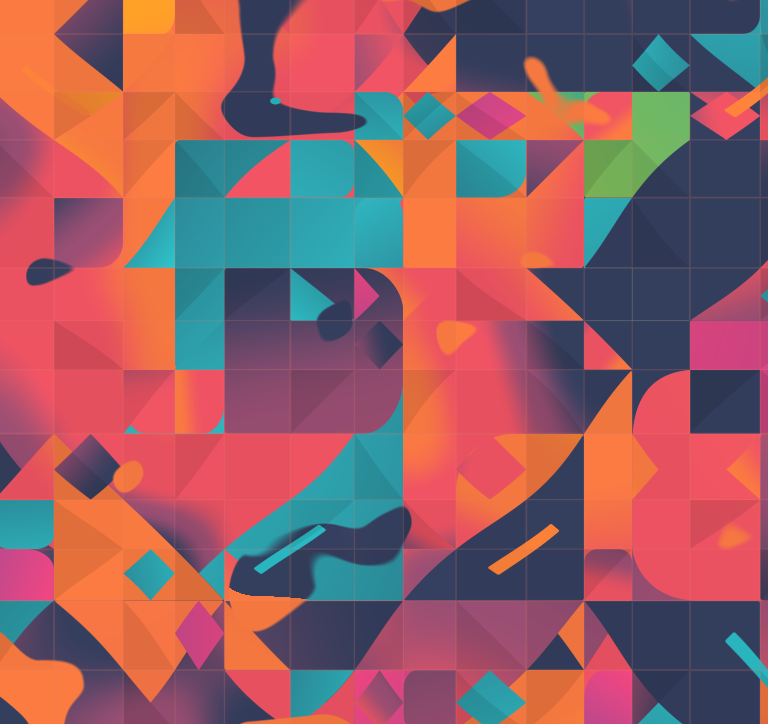
Write a WebGL 1 fragment shader that draws this background.

```glsl
precision highp float;
uniform vec2 u_resolution;

const float ROWS = 12.5;

vec3 hash3(vec2 p) {
  vec3 q = fract(p.xyx * vec3(0.1031, 0.1030, 0.0973));
  q += dot(q, q.yxz + 33.33);
  return fract((q.xxy + q.yzz) * q.zyx);
}

float noise(vec2 p) {
  vec2 i = floor(p), f = fract(p);
  f = f * f * (3.0 - 2.0 * f);
  float low = mix(hash3(i).x, hash3(i + vec2(1.0, 0.0)).x, f.x);
  float high = mix(hash3(i + vec2(0.0, 1.0)).x, hash3(i + 1.0).x, f.x);
  return mix(low, high, f.y);
}

float glow(vec2 p, vec2 centre, float falloff) {
  vec2 d = p - centre;
  return exp(-falloff * dot(d, d));
}

// Regional drift from cool navy to warm orange
float warmth(vec2 uv) {
  return 0.52 + 0.36 * glow(uv, vec2(0.42, 0.5), 9.0)
    + 0.28 * glow(uv, vec2(0.3, 0.95), 9.0)
    - 0.55 * glow(uv, vec2(0.86, 0.62), 12.0)
    - 0.28 * glow(uv, vec2(0.05, 0.2), 9.0);
}

vec3 ramp(float t) {
  vec3 c = mix(vec3(0.20, 0.24, 0.36), vec3(0.59, 0.30, 0.44), smoothstep(0.27, 0.42, t));
  c = mix(c, vec3(0.92, 0.32, 0.38), smoothstep(0.42, 0.54, t));
  c = mix(c, vec3(0.96, 0.47, 0.25), smoothstep(0.66, 0.76, t));
  return mix(c, vec3(0.99, 0.61, 0.15), smoothstep(0.86, 1.02, t));
}

vec3 paint(float tone, float pick, float slope, float tealShare) {
  vec3 teal = mix(vec3(0.17, 0.50, 0.56), vec3(0.18, 0.74, 0.77), 0.55 + 3.0 * slope);
  if (pick < tealShare) return teal;
  if (pick < tealShare + 0.03) return mix(vec3(0.30, 0.68, 0.48), vec3(0.60, 0.74, 0.26), 0.5 + 4.0 * slope);
  if (pick < tealShare + 0.10) return mix(vec3(0.62, 0.28, 0.56), vec3(0.91, 0.27, 0.50), 0.7 + 3.0 * slope);
  return ramp(tone + slope);
}

float cover(float d, float px) {
  return 1.0 - smoothstep(-0.7 * px, 0.7 * px, d);
}

float roundBox(vec2 p, vec2 halfSize, float r) {
  vec2 q = abs(p) - halfSize + r;
  return min(max(q.x, q.y), 0.0) + length(max(q, 0.0)) - r;
}

vec2 orient(vec2 p, vec3 h) {
  p *= sign(h.xy - 0.5);
  return h.z > 0.5 ? p.yx : p;
}

// Distance to a tile shape inside a unit cell
float tile(vec2 p, float kind) {
  float square = roundBox(p, vec2(0.5), 0.02);
  float corner = p.x > 0.0 && p.y > 0.0 ? 0.42 : 0.03;
  float side = p.x > 0.0 ? 0.28 : 0.02;
  if (kind < 0.30) return max(square, (p.x + p.y) * 0.707);
  if (kind < 0.52) return (abs(p.x) + abs(p.y) - 0.5) * 0.707;
  if (kind < 0.66) return max(square, (abs(p.x) + p.y) * 0.707);
  if (kind < 0.80) return roundBox(p, vec2(0.5), corner);
  if (kind < 0.90) return roundBox(p, vec2(0.5), side);
  return square;
}

vec3 tileLayer(vec3 below, vec2 g, float span, vec2 shift, float density, vec2 extent, float px) {
  vec2 q = (g + shift) / span;
  vec2 id = floor(q), p = fract(q) - 0.5;
  vec2 seed = id + 17.0 * span + 5.3 * shift + 40.0;
  vec3 h = hash3(seed), k = hash3(seed + 91.7), turn = hash3(seed + 53.1);
  vec2 centre = ((id + 0.5) * span - shift) / extent;
  float tone = 0.5 * warmth(centre) + 0.9 * h.x - 0.2;
  float slope = dot(p, k.xy - 0.5) * 0.40;
  vec3 c = paint(tone, h.y, slope, mix(0.23, 0.11, centre.y));
  float d = tile(orient(p, turn), k.z) * span;
  return mix(below, c, cover(d, px) * step(h.z, density));
}

// Sparse diagonal bars and round dots
vec3 accents(vec3 below, vec2 g, float px) {
  vec2 id = floor(g / 2.0), p = (fract(g / 2.0) - 0.5) * 2.0;
  vec3 h = hash3(id + 207.0), k = hash3(id + 311.0);
  vec2 r = vec2(p.x + p.y, p.y - p.x) * 0.707;
  r = h.y > 0.4 ? r : r.yx;
  float bar = roundBox(r, vec2(0.65, mix(0.03, 0.13, k.x)), 0.03);
  float dot0 = length(p - 0.5 * (k.xy - 0.5)) - mix(0.07, 0.42, k.z * k.z);
  float d = h.x < 0.16 ? bar : dot0;
  vec3 c = k.y < 0.5 ? vec3(0.16, 0.70, 0.74) : vec3(0.97, 0.50, 0.22);
  return mix(below, c, cover(d, px) * step(h.x, 0.25));
}

void main() {
  vec2 uv = gl_FragCoord.xy / u_resolution;
  vec2 extent = vec2(ROWS * u_resolution.x / u_resolution.y, ROWS);
  float px = ROWS / u_resolution.y;
  vec2 g = uv * extent;
  g += 0.13 * sin(g * 1.7 + 1.0);

  // Soft ground, then tiles from large to small
  vec3 col = ramp(0.8 * warmth(uv) + 0.4 * noise(g * 0.4 + 9.0) - 0.18);
  col = tileLayer(col, g, 4.0, vec2(1.0, 2.0), 0.65, extent, px);
  col = tileLayer(col, g, 2.0, vec2(0.0, 1.0), 0.55, extent, px);
  col = tileLayer(col, g, 3.0, vec2(2.0, 1.0), 0.32, extent, px);
  col = tileLayer(col, g, 1.0, vec2(0.0), 0.30, extent, px);

  // Liquid blobs gathered near the top and bottom
  vec2 flow = g + 0.5 * vec2(noise(g * 1.3), noise(g * 1.3 + 31.0));
  float edge = smoothstep(0.18, 0.45, abs(uv.y - 0.5));
  float blob = (0.88 - 0.14 * edge - noise(flow * 0.85 + 63.0)) * 0.8;
  float blobTone = step(0.5, noise(g * 0.22 + 12.0)) * 0.55 + 0.22;
  col = mix(col, ramp(blobTone + 0.1 * noise(g)), cover(blob, px));
  col = accents(col, g, px);

  // Faint facets and hairline grid
  vec2 cell = fract(g);
  vec3 h = hash3(floor(g) + 401.0);
  float diagonal = h.x > 0.5 ? cell.x - cell.y : cell.x + cell.y - 1.0;
  float facet = cover(diagonal * 0.707, px) * step(h.y, 0.35);
  col *= 1.0 + 0.07 * (h.z - 0.5) - 0.09 * facet;
  vec2 gap = 0.5 - abs(cell - 0.5);
  float line = cover(min(gap.x, gap.y) - 0.012, px);
  col = mix(col, vec3(0.90, 0.50, 0.42), 0.20 * line);
  gl_FragColor = vec4(col, 1.0);
}
```
